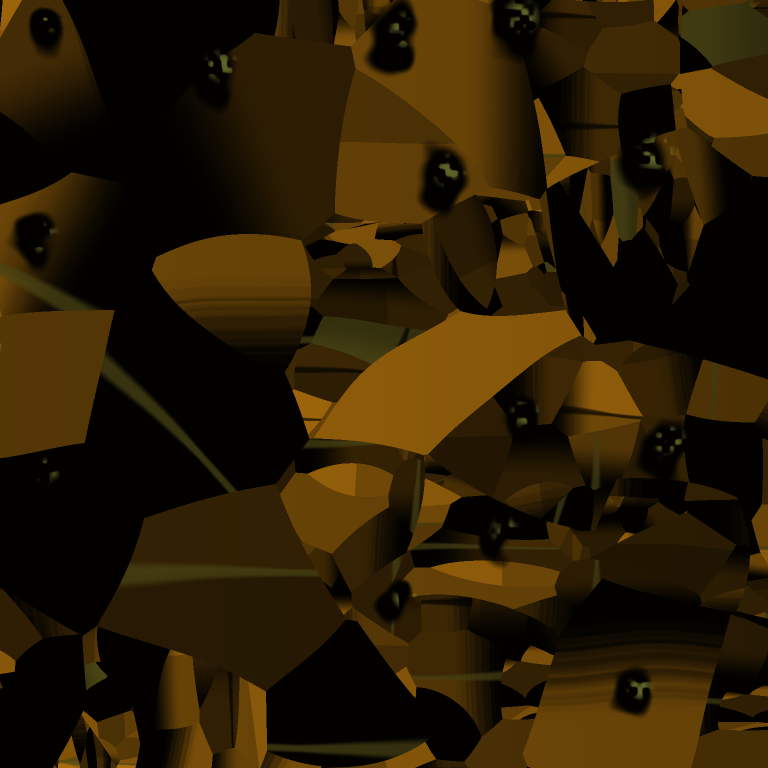
Reproduce this background procedurally as a Shadertoy shader.

```glsl
// Dark amber shards: nested curved Voronoi cells with ramps, creases, olive beams and mossy pits.

const vec3  AMBER = vec3(0.62, 0.40, 0.045);
const vec3  OLIVE = vec3(0.27, 0.25, 0.075);
const vec3  MOSS = vec3(0.36, 0.38, 0.15);
const vec3  SOOT = vec3(0.006, 0.004, 0.0);
const float COARSE_SCALE = 5.3;    // largest cells across the canvas
const float SPLIT_SCALE = 2.1;     // refinement per nesting level
const int   LEVELS = 3;
const float BEND = 0.018;          // curvature of the cell borders
const float BLACK_SHARE = 0.25;
const float OLIVE_SHARE = 0.055;
const float BEAM_SHARE = 0.13;
const float PIT_SCALE = 5.0;
const float PIT_SHARE = 0.42;
const int   SAMPLES = 2;           // antialiasing grid per axis

float hash(vec2 p) {
    return fract(sin(dot(p, vec2(127.1, 311.7))) * 43758.5453);
}

vec2 hash2(vec2 p) {
    return vec2(hash(p), hash(p + 57.3));
}

float noise(vec2 p) {
    vec2 i = floor(p), f = fract(p);
    f = f * f * (3.0 - 2.0 * f);
    return mix(mix(hash(i), hash(i + vec2(1, 0)), f.x),
               mix(hash(i + vec2(0, 1)), hash(i + vec2(1, 1)), f.x), f.y);
}

// Weighted Voronoi: xy = offset from the nearest seed, zw = cell id
vec4 nearestCell(vec2 p) {
    vec2 base = floor(p);
    vec4 cell = vec4(0.0);
    float best = 1e5;
    for (int y = -2; y <= 2; y++)
    for (int x = -2; x <= 2; x++) {
        vec2 id = base + vec2(x, y);
        vec2 offset = p - id - hash2(id);
        float d = length(offset) * mix(0.8, 1.25, hash(id + 19.7));
        if (d < best) { best = d; cell = vec4(offset, id); }
    }
    return cell;
}

// Flat, ramped or streaked fill of one cell
vec3 shadeCell(vec2 offset, vec2 id) {
    float angle = hash(id + 3.1) * 6.2832;
    if (hash(id + 5.9) < 0.65) angle = floor(angle / 1.5708) * 1.5708;
    vec2 dir = vec2(cos(angle), sin(angle));
    float along = dot(offset, dir);
    float across = dot(offset, vec2(-dir.y, dir.x));

    float pick = hash(id + 11.3);
    float k = max(pick - BLACK_SHARE, 0.0) / (1.0 - BLACK_SHARE);
    float tone = pick < BLACK_SHARE ? 0.0 : mix(0.27, 1.0, pow(k, 1.5));

    float kind = hash(id + 23.7);
    if (kind > 0.4) {
        float streak = noise(vec2(along * 45.0, hash(id) * 90.0));
        float rough = kind > 0.72 ? 0.3 : 0.04;
        tone *= smoothstep(0.55, -0.15, along + rough * 0.3 * (streak - 0.5));
        tone *= 1.0 - rough * streak * smoothstep(-0.15, 0.2, along);
    }
    // Crease between two facets
    float crease = (hash(id + 31.9) - 0.5) * 0.5;
    if (hash(id + 37.1) < 0.5) tone *= across > crease ? 0.8 : 1.04;

    bool isOlive = hash(id + 41.3) < OLIVE_SHARE;
    vec3 col = isOlive ? OLIVE * mix(0.75, 1.0, smoothstep(-0.4, 0.4, along))
                       : AMBER * tone;

    // Soft beam tapering through the cell
    float width = 0.035 + 0.07 * max(along + 0.4, 0.0);
    float beam = smoothstep(width, width * 0.3, abs(across - crease));
    float beamPick = hash(id + 47.9);
    if (beamPick < BEAM_SHARE) col = mix(col, OLIVE, 0.75 * beam);
    else if (beamPick < 2.0 * BEAM_SHARE) col *= 1.0 - 0.7 * beam;
    return col;
}

// Black ragged pits holding olive specks
vec3 addPits(vec3 col, vec2 p) {
    vec2 base = floor(p * PIT_SCALE);
    for (int y = -1; y <= 1; y++)
    for (int x = -1; x <= 1; x++) {
        vec2 id = base + vec2(x, y) + 71.0;
        if (hash(id + 9.4) > PIT_SHARE) continue;
        vec2 q = p - (id - 71.0 + hash2(id)) / PIT_SCALE;
        float radius = mix(0.022, 0.042, hash(id + 2.6));
        float d = length(q * vec2(1.2, 0.9)) + 0.03 * (noise(p * 38.0) - 0.5);
        col *= smoothstep(radius * 0.65, radius * 1.15, d);
        float specks = smoothstep(0.56, 0.8, noise(p * 120.0 + id));
        float core = length(q - 0.3 * radius);
        col += MOSS * specks * smoothstep(radius * 0.75, radius * 0.2, core);
    }
    return col;
}

vec3 shards(vec2 p) {
    vec2 bent = p + BEND * (vec2(noise(p * 7.0), noise(p * 7.0 + 40.0)) - 0.5);
    vec2 scale = vec2(COARSE_SCALE);
    vec4 cell = vec4(0.0);
    for (int level = 0; level < LEVELS; level++) {
        cell = nearestCell(bent * scale + float(level) * 33.0);
        vec2 seed = bent - cell.xy / scale;
        float chance = level == 0 ? mix(0.3, 0.8, seed.x) : 0.28;
        if (hash(cell.zw + 61.7) > chance) break;
        float stretch = hash(cell.zw + 67.3);
        scale *= SPLIT_SCALE * (stretch < 0.35 ? vec2(1.5, 0.7)
                              : stretch > 0.7 ? vec2(0.7, 1.5) : vec2(1.0));
    }
    vec3 col = shadeCell(cell.xy, cell.zw) * mix(1.06, 0.88, p.x);
    return addPits(col, p) + SOOT;
}

void mainImage(out vec4 fragColor, in vec2 fragCoord) {
    vec3 sum = vec3(0.0);
    for (int y = 0; y < SAMPLES; y++)
    for (int x = 0; x < SAMPLES; x++) {
        vec2 jitter = (vec2(x, y) + 0.5) / float(SAMPLES) - 0.5;
        sum += shards((fragCoord + jitter) / iResolution.y);
    }
    fragColor = vec4(sum / float(SAMPLES * SAMPLES), 1.0);
}
```
